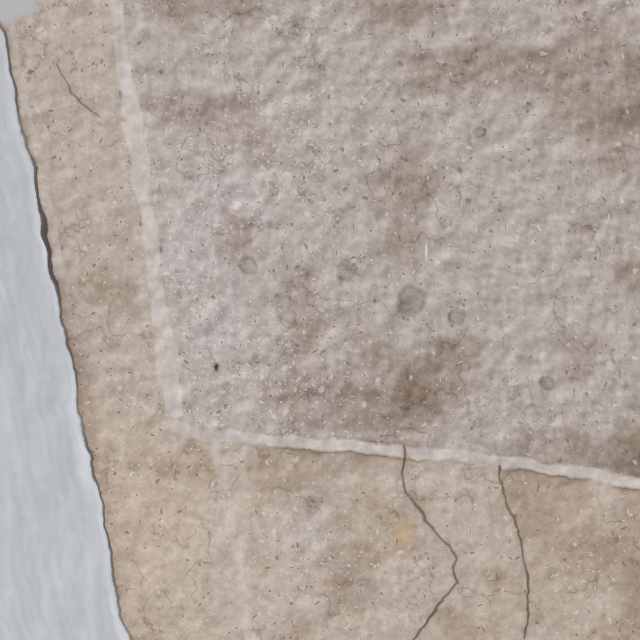
This texture is drawn by a WebGL 1 fragment shader. Its source:

```glsl
precision highp float;
uniform vec2 u_resolution;

#define RELIEF 0.28
#define GRAIN 0.10
#define VEIN_DEPTH 0.11
#define FLECK_LAYERS 4
#define STONE vec3(0.695, 0.655, 0.63)
#define SAND vec3(0.735, 0.675, 0.615)
#define MAUVE vec3(0.735, 0.695, 0.69)
#define MORTAR vec3(0.775, 0.745, 0.725)
#define PAINT vec3(0.725, 0.735, 0.755)
#define CRACK vec3(0.36, 0.3, 0.26)

vec2 uv, p; // canvas position, plain and roughened

float hash(vec2 q) {
  return fract(sin(dot(q, vec2(127.1, 311.7))) * 43758.5453);
}

float noise(vec2 q) {
  vec2 i = floor(q), f = fract(q);
  f *= f * (3.0 - 2.0 * f);
  return mix(mix(hash(i), hash(i + vec2(1, 0)), f.x),
             mix(hash(i + vec2(0, 1)), hash(i + 1.0), f.x), f.y);
}

float fbm(vec2 q) {
  float sum = 0.0, amp = 0.5;
  for (int i = 0; i < 5; i++) {
    sum += amp * noise(q);
    q = mat2(1.6, 1.2, -1.2, 1.6) * q + 7.3;
    amp *= 0.5;
  }
  return sum;
}

float segment(float ax, float ay, float bx, float by) {
  vec2 a = vec2(ax, ay), ab = vec2(bx, by) - a;
  return length(p - a - ab * clamp(dot(p - a, ab) / dot(ab, ab), 0.0, 1.0));
}

float blob(float x, float y, float w, float h) {
  vec2 d = (uv - vec2(x, y)) / vec2(w, h);
  return exp(-dot(d, d));
}

float band(float y, float h) { return blob(uv.x, y, 1.0, h); }

float stroke(float d, float halfWidth, float soft) {
  return 1.0 - smoothstep(halfWidth - soft, halfWidth + soft, d);
}

// One randomly turned chip per cell
float flecks(vec2 q, float density, float seed) {
  vec2 id = floor(q) + seed;
  vec2 d = fract(q) - 0.35 - 0.3 * vec2(hash(id + 3.1), hash(id + 8.7));
  float a = 6.283 * hash(id + 5.3);
  d = mat2(cos(a), sin(a), -sin(a), cos(a)) * d;
  d.y *= 1.2 + 1.5 * hash(id + 2.9);
  return step(hash(id), density) * stroke(length(d), 0.12 + 0.2 * hash(id + 6.1), 0.09);
}

// Dark-rimmed hollow
float pit(float x, float y, float radius) {
  float r = length(p - vec2(x, y)) / radius, rim = (r - 0.85) * 5.0;
  return 0.35 * stroke(r, 0.9, 0.25) + 0.6 * exp(-rim * rim) * noise(p * 90.0);
}

void main() {
  uv = gl_FragCoord.xy / u_resolution;
  vec2 warp = vec2(fbm(uv * 28.0), fbm(uv * 28.0 + 40.0)) - 0.48;
  p = uv + 0.018 * warp;
  float mid = fbm(uv * 17.0), fine = fbm(uv * 85.0), patchy = smoothstep(0.32, 0.6, mid);

  // Slabs and stains
  float right = max(uv.x - 0.32, 0.0);
  float jointY = 0.35 - 0.105 * uv.x + 0.06 * exp(-max(uv.x - 0.19, 0.0) * 18.0) + 0.012 * sin(right * 4.6);
  float jointX = 0.325 - 0.145 * uv.y;
  float lower = stroke(p.y - jointY, 0.0, 0.008), strip = stroke(p.x - jointX, 0.0, 0.01);
  vec3 col = mix(STONE, SAND, 0.7 * max(lower, strip * 0.75));
  col = mix(col, SAND * 1.03, 0.6 * blob(0.25, 0.17, 0.13, 0.17));
  float pale = blob(0.34, 0.6, 0.13, 0.26) + blob(0.53, 0.13, 0.13, 0.1);
  col = mix(col, MAUVE, pale * patchy * 0.75);
  float stain = blob(0.97, 0.86, 0.13, 0.1) + blob(0.62, 0.37, 0.13, 0.07)
    + blob(0.97, 0.31, 0.1, 0.05) + 0.7 * blob(0.93, 0.17, 0.1, 0.1) + 0.6 * blob(0.68, 0.91, 0.06, 0.12);
  stain = stain * patchy + 0.6 * smoothstep(0.48, 0.68, fbm(uv * 11.0 + 21.0));
  col -= vec3(0.12, 0.138, 0.155) * stain;
  col = mix(col, vec3(0.74, 0.64, 0.49), 0.7 * blob(0.627, 0.165, 0.018, 0.026));

  // Relief, grain and curved veins
  float lit = fbm(uv * 42.0 + vec2(-0.25, 0.3)) - fbm(uv * 42.0);
  col += RELIEF * lit * (1.0 - 0.35 * max(lower, strip));
  col += GRAIN * (fine - 0.48) + 0.05 * (noise(uv * 250.0) - 0.5);
  float vein = exp(-abs(fbm(uv * 20.0 + 11.0) - 0.48) * 75.0);
  col -= VEIN_DEPTH * vein * smoothstep(0.48, 0.68, noise(uv * 23.0 + 5.0));

  // Chips, pores and hollows
  float cluster = blob(0.46, 0.77, 0.1, 0.09) + blob(0.4, 0.4, 0.16, 0.1) + 0.7 * blob(0.31, 0.62, 0.07, 0.16)
    + 0.8 * blob(0.91, 0.1, 0.05, 0.05) + 0.5 * blob(0.51, 0.12, 0.12, 0.1);
  for (int i = 0; i < FLECK_LAYERS; i++) {
    float k = float(i), cells = 55.0 + 27.0 * k;
    col = mix(col, vec3(0.83, 0.81, 0.8), 0.55 * flecks(p * cells, 0.025 + 0.22 * cluster, 17.0 * k));
    col = mix(col, CRACK, 0.4 * flecks(p * cells * 1.2, 0.045 - 0.022 * lower, 50.0 + 13.0 * k));
  }
  col -= 0.2 * (pit(0.544, 0.58, 0.017) + pit(0.642, 0.529, 0.023) + pit(0.747, 0.792, 0.01)
    + pit(0.388, 0.583, 0.014) + pit(0.856, 0.4, 0.012) + pit(0.715, 0.505, 0.015));
  col -= 0.4 * (blob(0.338, 0.427, 0.004, 0.007) + blob(0.249, 0.609, 0.004, 0.005));
  col = mix(col, vec3(0.72, 0.72, 0.69), 0.7 * blob(0.638, 0.477, 0.017, 0.017));
  col = mix(col, vec3(0.86), blob(0.666, 0.608, 0.002, 0.012));

  // Mortar joints
  float upper = abs(p.x - jointX) + 5.0 * max(0.35 - uv.y, 0.0);
  float lowerX = 0.388 - uv.y * (0.11 + 0.19 * uv.y);
  float below = abs(p.x - lowerX) + 5.0 * max(uv.y - 0.33, 0.0);
  float across = p.y - jointY, inner = smoothstep(0.27, 0.45, uv.x);
  float mortar = stroke(upper, 0.01 + 0.005 * band(0.77, 0.09) + 0.008 * band(0.42, 0.08), 0.003);
  mortar = max(mortar, 0.65 * stroke(below, 0.008, 0.004));
  mortar = max(mortar, stroke(abs(across) + 3.0 * max(0.21 - uv.x, 0.0), 0.0085, 0.003) * mix(0.6, 1.0, inner));
  float rim = inner * exp(-abs(across + 0.011) * 350.0)
    + exp(-abs(across - 0.011) * 350.0) * blob(0.6, 0.31, 0.05, 0.1);
  col = mix(col, CRACK, 0.45 * rim * patchy);
  col = mix(col, MORTAR + 0.16 * (fine - 0.48) + 0.18 * lit, mortar * smoothstep(0.18, 0.42, mid) * 0.85);

  // Cracks
  float c = min(segment(0.628, 0.303, 0.632, 0.232), segment(0.632, 0.232, 0.71, 0.128));
  c = min(c, min(segment(0.71, 0.128, 0.716, 0.089), segment(0.716, 0.089, 0.645, 0.0)));
  c = min(c, min(segment(0.779, 0.271, 0.814, 0.154), segment(0.814, 0.154, 0.823, 0.1)));
  c = min(c, segment(0.823, 0.1, 0.822, 0.0));
  c = min(c, 0.001 + min(segment(0.091, 0.896, 0.111, 0.857), segment(0.111, 0.857, 0.156, 0.818)));
  col = mix(col, CRACK, 0.75 * stroke(c, 0.0018, 0.0018) * (0.5 + 0.5 * noise(uv * 40.0)) + 0.16 * exp(-c * 120.0));

  // Painted wall with a ragged, shadowed edge
  float edge = uv.x - 0.198 + 0.2 * uv.y + 0.016 * warp.x + 0.008 * (noise(uv.yy * 19.0) - 0.5);
  col -= vec3(0.13, 0.15, 0.16) * exp(-max(edge, 0.0) * 55.0) * (0.5 + 0.5 * band(0.45, 0.2));
  float lip = stroke(abs(edge - 0.013), 0.007, 0.004) * smoothstep(0.53, 0.6, uv.y);
  col = mix(col, STONE + 0.05 + 0.3 * lit, 0.7 * lip);
  vec2 streak = vec2(edge * 38.0, uv.y * 11.0);
  float brush = fbm(streak + vec2(-0.25, 0.15)) - fbm(streak);
  vec3 paint = PAINT + 0.035 * (0.5 - uv.y) + 0.17 * brush + 0.025 * (fine - 0.48);
  paint += 0.06 * exp(-abs(edge + 0.008) * 200.0);
  col = mix(paint, col, smoothstep(-0.0015, 0.0015, edge));
  float gap = band(0.61, 0.09);
  float seam = stroke(abs(edge), 0.0022 + 0.004 * gap * noise(uv * 25.0), 0.0015);
  col = mix(col, vec3(0.25, 0.23, 0.22), seam * (0.3 + 0.4 * noise(uv * 14.0) + 0.3 * gap));
  col = mix(col, vec3(0.71), stroke(length((p - vec2(0, 1)) / vec2(0.06, 0.03)), 1.0, 0.25));

  gl_FragColor = vec4(clamp(col, 0.0, 1.0), 1.0);
}
```
